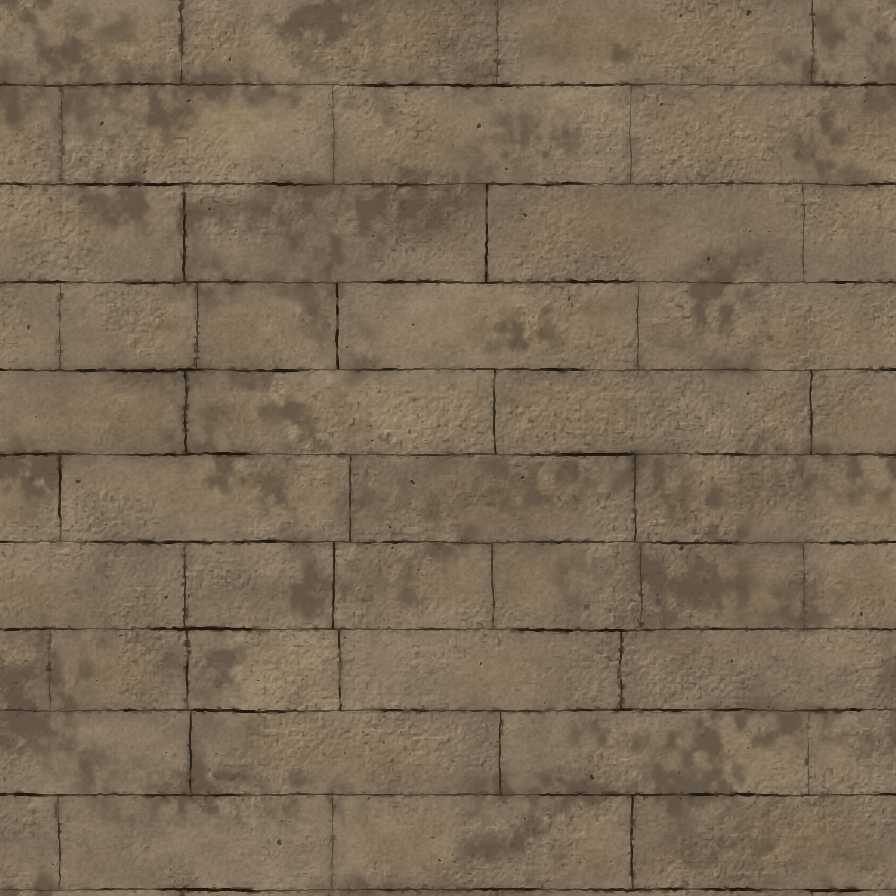
A three.js fragment shader for this texture:

```glsl
// Weathered sandstone wall: ten uneven courses of long blocks with hairline dark joints.
#define ROWS 10.0
#define BLOCKS 3.0
#define JOINT_WIDTH 0.0014
#define JOINT_SOFT 0.0010
#define WOBBLE 0.0024
#define RELIEF 2.0
#define PIT_CELLS 40.0
#define PIT_SHARE 0.05
#define COLD_STONE vec3(0.45, 0.39, 0.32)
#define PALE_STONE vec3(0.56, 0.495, 0.40)
#define SOOT vec3(0.36, 0.31, 0.255)
#define JOINT_DARK vec3(0.12, 0.09, 0.05)

varying vec2 vUv;

float hash(vec2 p) {
  vec3 q = fract(p.xyx * 0.1031);
  q += dot(q, q.yzx + 33.33);
  return fract((q.x + q.y) * q.z);
}

// Value noise that tiles over the unit square.
float noise(vec2 uv, vec2 cells) {
  vec2 p = uv * cells, i = floor(p), f = fract(p);
  f = f * f * (3.0 - 2.0 * f);
  vec2 a = mod(i, cells), b = mod(i + 1.0, cells), seed = cells * 1.7;
  return mix(mix(hash(a + seed), hash(vec2(b.x, a.y) + seed), f.x),
             mix(hash(vec2(a.x, b.y) + seed), hash(b + seed), f.x), f.y);
}

float fbm(vec2 uv, vec2 cells) {
  float sum = 0.0, gain = 0.533;
  for (int i = 0; i < 4; i++) {
    sum += gain * noise(uv, cells);
    cells *= 2.0;
    gain *= 0.5;
  }
  return sum;
}

// Rough surface height: small bumps plus sparse sharp chips.
float bumps(vec2 uv) {
  float chips = smoothstep(0.68, 0.80, noise(uv, vec2(95.0, 120.0)));
  return 0.2 * chips + 0.3 * noise(uv, vec2(150.0, 170.0)) + 0.3 * noise(uv, vec2(290.0));
}

// Height of the bed joint under a course; courses are lower in mid-wall.
float bedHeight(float k) {
  float m = mod(k, ROWS);
  float drift = 0.011 * cos(6.2832 * (m - 1.0) / ROWS) + 0.004 * cos(1.5708 * (m - 5.0));
  return k / ROWS + drift - 0.002;
}

float signedWrap(float x) { return fract(x + 0.5) - 0.5; }

float line(float d, float width) {
  return 1.0 - smoothstep(width * 0.5, width * 0.5 + JOINT_SOFT, d);
}

void main() {
  vec2 uv = vUv;
  vec2 wobble = vec2(noise(uv, vec2(22.0, 34.0)), noise(uv, vec2(17.0, 40.0))) - 0.5;
  vec2 fray = vec2(noise(uv, vec2(150.0)), noise(uv, vec2(170.0))) - 0.5;
  vec2 p = uv + WOBBLE * (wobble + 0.6 * fray);

  // Course and nearest bed joint
  float row = -1.0, bedDist = 1.0, bedId = 0.0;
  for (int i = -1; i <= 11; i++) {
    float k = float(i), d = p.y - bedHeight(k);
    if (d >= 0.0) row = k;
    if (abs(d) < bedDist) { bedDist = abs(d); bedId = mod(k, ROWS); }
  }
  row = mod(row, ROWS);

  // Upright joints: staggered by course, with a few blocks cut in half
  float odd = mod(row, 2.0), spacing = mix(0.32, 0.346, odd);
  float sideDist = 1.0, sideId = 0.0, block = 0.0, nearestLeft = 2.0;
  for (int j = 0; j < 6; j++) {
    float n = mod(float(j), BLOCKS), cut = step(BLOCKS, float(j));
    bool isCut = (mod(row, 4.0) == 2.0 && n == 0.0) || (row == 3.0 && n < 2.0);
    if (cut > 0.5 && !isCut) continue;
    float jitter = 0.022 * (hash(vec2(row, n) + 4.0) - 0.5);
    float x = mix(0.062, 0.205, odd) + (n + 0.48 * cut) * spacing + jitter;
    float d = abs(signedWrap(p.x - x)), left = fract(p.x - x);
    if (d < sideDist) { sideDist = d; sideId = float(j); }
    if (left < nearestLeft) { nearestLeft = left; block = float(j); }
  }
  float edge = min(bedDist, sideDist);

  // Stone tone: blotches, mottling, grain, and patchy relief lit from the upper left
  float blotch = fbm(uv, vec2(6.0, 9.0)) - 0.5;
  float mottle = fbm(uv, vec2(30.0, 38.0)) - 0.5;
  float grain = 0.6 * noise(uv, vec2(256.0)) + 0.6 * noise(uv, vec2(460.0)) - 0.6;
  float rough = mix(0.4, 1.5, smoothstep(0.35, 0.68, fbm(uv, vec2(13.0, 17.0))));
  float relief = rough * (bumps(uv) - bumps(uv + vec2(-0.0014, 0.0016)));
  float blockTint = hash(vec2(row * 3.1, block) + 9.0) - 0.5;
  float tone = 0.59 + 1.15 * blotch + 0.85 * mottle + 0.55 * grain + RELIEF * relief + 0.34 * blockTint;
  vec3 color = mix(COLD_STONE, PALE_STONE, tone);

  // Ochre hearts, greyer rims and clouds of speckled soot
  float heart = smoothstep(0.0, 0.035, edge) * smoothstep(0.3, 0.7, noise(uv, vec2(9.0, 13.0)));
  color += (heart - 0.4) * vec3(0.014, 0.009, -0.012);
  float cloud = smoothstep(0.45, 0.75, fbm(uv + 0.31, vec2(9.0, 14.0)));
  float speckle = smoothstep(0.3, 0.75, fbm(uv, vec2(64.0, 52.0)));
  float rim = exp(-edge * 130.0) * smoothstep(0.4, 0.75, fbm(uv, vec2(24.0)));
  color = mix(color, SOOT, clamp(0.95 * cloud * speckle + 0.5 * rim, 0.0, 0.8));
  float flecks = rough * smoothstep(0.80, 0.95, noise(uv, vec2(210.0, 240.0)));
  color = mix(color, SOOT * 0.85, 0.38 * flecks);

  // A few small ragged pits with a lit lower lip
  vec2 cell = floor(uv * PIT_CELLS);
  vec2 center = 0.3 + 0.4 * vec2(hash(cell + 17.0), hash(cell + 51.0));
  vec2 offset = (fract(uv * PIT_CELLS) - center) / PIT_CELLS + 0.005 * fray;
  float size = mix(0.0006, 0.0045, pow(hash(cell + 83.0), 4.0));
  float present = step(hash(cell + 29.0), PIT_SHARE);
  color += 0.06 * present * line(length(offset - vec2(0.0012, -0.0016)), size);
  color = mix(color, JOINT_DARK, 0.6 * present * line(length(offset), size));

  // Joints break up along their length: hairlines, dark runs, crumbs and corners
  float bedWear = smoothstep(0.3, 0.7, fbm(uv + vec2(0.0, bedId * 0.37), vec2(16.0, 5.0)));
  float sideWear = hash(vec2(row, sideId) + 31.0);
  float broken = smoothstep(0.15, 0.6, noise(uv, vec2(90.0, 110.0)));
  float bedLine = line(bedDist, JOINT_WIDTH * mix(0.3, 1.7, bedWear * mix(0.5, 1.0, broken)));
  bedLine *= mix(0.5, 1.0, bedWear) * mix(0.7, 1.0, broken);
  float sideLine = line(sideDist, JOINT_WIDTH * mix(0.2, 1.4, sideWear * sideWear));
  sideLine *= mix(0.35, 0.95, sideWear) * mix(0.45, 1.0, broken);
  float crumbReach = smoothstep(0.006, 0.0005, edge) * mix(0.3, 1.0, bedWear);
  float crumbs = crumbReach * smoothstep(0.58, 0.76, noise(uv, vec2(180.0, 250.0)));
  float corner = exp(-length(vec2(bedDist, sideDist)) * 300.0) * sideWear;
  float dark = max(max(bedLine, sideLine), max(0.65 * crumbs, 0.75 * corner));
  gl_FragColor = vec4(mix(color, JOINT_DARK, dark), 1.0);
}
```
